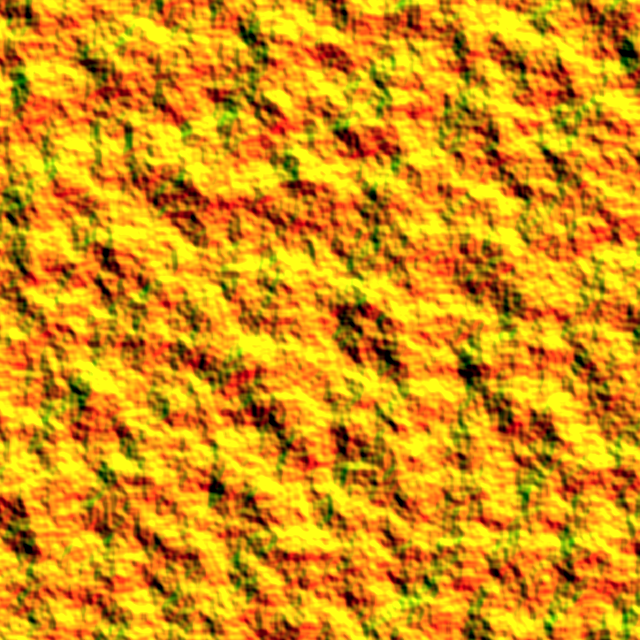
Give the GLSL for this texture, as a WebGL 2 fragment shader.

```glsl
#version 300 es
precision highp float;
// Rough, fiery golden crust: a fractal height field lit by a red and a green lamp.

uniform vec2 u_resolution;
out vec4 fragColor;

const int OCTAVES = 4;
const float BASE_FREQUENCY = 10.5;   // cells across the canvas
const float SLOPE_FALLOFF = 0.88;    // slope kept by each finer octave
const float RED_ANGLE = 0.42;        // lamp headings in radians
const float GREEN_ANGLE = 1.08;

vec2 heading(float angle) {
    return vec2(cos(angle), sin(angle));
}

// Integer hash giving a unit gradient for each lattice cell
vec2 latticeGradient(ivec2 cell, uint seed) {
    uint h = uint(cell.x) * 1597334677u ^ uint(cell.y) * 3812015801u ^ seed * 668265263u;
    h = (h ^ (h >> 16)) * 2146121005u;
    h = (h ^ (h >> 15)) * 2221713035u;
    h ^= h >> 16;
    return heading(float(h & 65535u) / 65536.0 * 6.28319);
}

// Analytic slope of quintic gradient noise
vec2 noiseSlope(vec2 p, uint seed) {
    ivec2 cell = ivec2(floor(p));
    vec2 f = fract(p);
    vec2 u = f * f * f * (f * (f * 6.0 - 15.0) + 10.0);
    vec2 du = 30.0 * f * f * (f - 1.0) * (f - 1.0);

    vec2 ga = latticeGradient(cell, seed);
    vec2 gb = latticeGradient(cell + ivec2(1, 0), seed);
    vec2 gc = latticeGradient(cell + ivec2(0, 1), seed);
    vec2 gd = latticeGradient(cell + ivec2(1, 1), seed);

    float a = dot(ga, f);
    float b = dot(gb, f - vec2(1.0, 0.0));
    float c = dot(gc, f - vec2(0.0, 1.0));
    float d = dot(gd, f - vec2(1.0, 1.0));

    vec2 blended = mix(mix(ga, gb, u.x), mix(gc, gd, u.x), u.y);
    vec2 across = vec2(mix(b - a, d - c, u.y), mix(c - a, d - b, u.x));
    return blended + du * across;
}

// Sum of octave slopes, from broad lumps to fine grain
vec2 crustSlope(vec2 p) {
    vec2 slope = vec2(0.0);
    float frequency = BASE_FREQUENCY;
    float weight = 1.0;
    for (int i = 0; i < OCTAVES; i++) {
        vec2 shift = vec2(0.37, 0.71) * float(i);
        slope += weight * noiseSlope(p * frequency + shift, uint(i + 1));
        frequency *= 2.0;
        weight *= SLOPE_FALLOFF;
    }
    return slope;
}

// Brightness from one lamp, clipped to the displayable range
float lamp(vec2 slope, float angle, float ambient, float gain) {
    return clamp(ambient + gain * dot(slope, heading(angle)), 0.0, 1.0);
}

void main() {
    vec2 p = gl_FragCoord.xy / min(u_resolution.x, u_resolution.y);
    vec2 slope = crustSlope(p);

    float red = lamp(slope, RED_ANGLE, 1.0, 0.36);
    float green = lamp(slope, GREEN_ANGLE, 0.58, 0.25);
    float blue = 0.09 * red * sqrt(red);

    fragColor = vec4(red, green, blue, 1.0);
}
```
